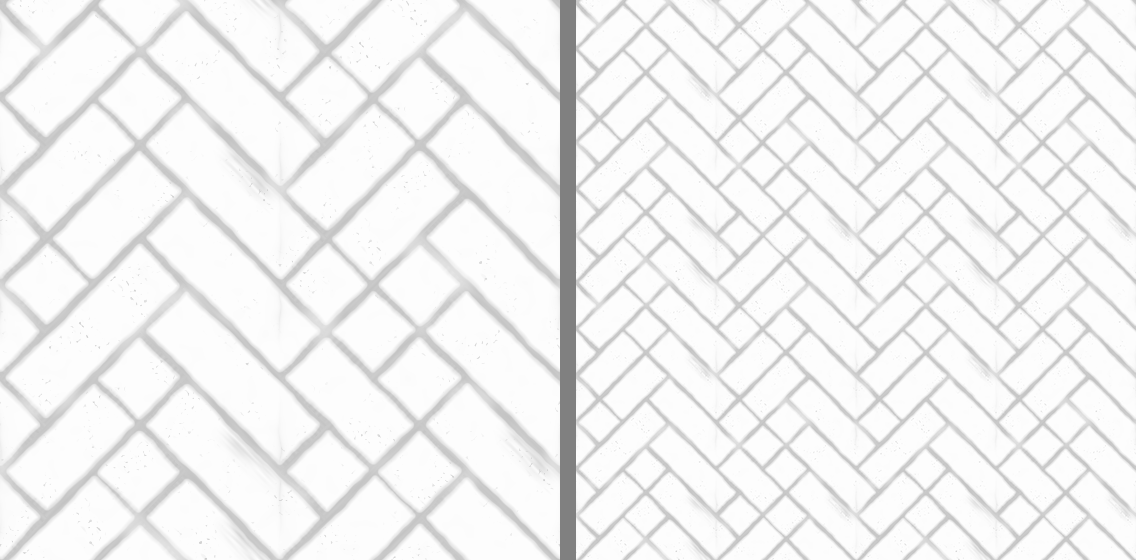
Left: one tile. Right: repeated 2 by 2.
This texture map is drawn by a WebGL 2 fragment shader. Its source:

```glsl
#version 300 es
precision highp float;
// Pale worn herringbone bricks, three units long, with soft grey joints.

#define COLUMNS 2.0        // herringbone columns across
#define JOINT_WIDTH 0.042  // half width of a joint, in brick widths
#define BEVEL_WIDTH 0.045  // soft rim beside the joint
#define CORNER 0.11        // corner radius of a brick
#define CUT_THINNING 0.024 // how much narrower the cross cuts are
#define WOBBLE 0.028       // unevenness of the edges
#define CREASE 0.055       // darkness of the upright creases
#define SPECKS 0.17        // darkness of the pits
#define FACE_TONE 0.993
#define BEVEL_TONE 0.89
#define JOINT_TONE 0.785

uniform vec2 u_resolution;
out vec4 fragColor;

const float SPAN = 3.0 * COLUMNS; // period of the diagonal grid
// Cross cuts of the rising bricks: bit 1 after one unit, bit 2 after two
const int CUTS[12] = int[12](2, 2, 2, 1, 0, 2, 1, 3, 3, 2, 1, 2);

float hash(vec2 p) {
  vec3 h = fract(p.xyx * 0.1031);
  h += dot(h, h.yzx + 33.33);
  return fract((h.x + h.y) * h.z);
}

float corner(vec2 cell, vec2 offset, vec2 period) {
  float angle = 6.2832 * hash(mod(cell, period) + 7.0);
  return dot(vec2(cos(angle), sin(angle)), offset);
}

// Gradient noise on the diagonal grid, wrapping with the tile
float noise(vec2 grid, vec2 scale) {
  vec2 p = grid * scale, period = SPAN * scale;
  vec2 i = floor(p), f = p - i;
  vec2 s = f * f * f * (f * (f * 6.0 - 15.0) + 10.0), e = vec2(1, 0);
  return mix(mix(corner(i, f, period), corner(i + e.xy, f - e.xy, period), s.x),
             mix(corner(i + e.yx, f - e.yx, period), corner(i + e.xx, f - e.xx, period), s.x), s.y);
}

// Distance inward from the edge of a rounded box
float insideBox(vec2 p, vec2 halfSize) {
  vec2 k = abs(p) - halfSize + CORNER;
  return CORNER - length(max(k, 0.0)) - min(max(k.x, k.y), 0.0);
}

void main() {
  vec2 uv = gl_FragCoord.xy / u_resolution;

  // Diagonal grid: x falls to the right, y rises to the right
  vec2 steps = vec2(uv.x, 1.0 - uv.y) * 2.0 * SPAN - vec2(0.0, 0.1);
  vec2 grid = 0.5 * vec2(steps.x + steps.y, steps.x - steps.y);
  vec2 base = grid;
  grid += WOBBLE * vec2(noise(base, vec2(2)), noise(base + 0.37, vec2(2)));
  grid += 0.012 * vec2(noise(base, vec2(7)), noise(base + 0.61, vec2(7)));

  // Brick in which the cell lies
  vec2 cell = floor(grid), f = grid - cell;
  float diagonal = cell.x + cell.y;
  float place = mod(diagonal, 6.0);
  float column = mod(floor(diagonal / 6.0), COLUMNS);
  bool rising = place < 2.5;
  float row = mod(rising ? cell.x : cell.y, SPAN);
  vec2 along = rising ? vec2(f.y + place, f.x) : vec2(f.x + place - 3.0, f.y);
  float seed = hash(vec2(row + (rising ? 0.0 : 20.0), column + 3.0));

  // Split rising bricks; one pair of cells is turned across its neighbours
  float low = 0.0, high = 3.0;
  bool turned = rising && column > 0.5 &&
                ((row == 1.0 && place == 0.0) || (row == 2.0 && place == 1.0));
  if (turned) {
    along = vec2(f.x + row - 1.0, f.y);
    high = 2.0;
  } else if (rising) {
    int cuts = CUTS[int(row + 6.0 * column) % 12];
    for (int i = 1; i <= 2; i++) {
      if ((cuts & i) == 0) continue;
      if (along.x < float(i)) high = min(high, float(i));
      else low = float(i);
    }
    float thinning = CUT_THINNING * (0.4 + seed);
    if (low > 0.0) low -= thinning;
    if (high < 3.0) high += thinning;
  }
  float depth = insideBox(along - vec2(0.5 * (low + high), 0.5), vec2(0.5 * (high - low), 0.5));

  // Joint, rim and face, with joints that swell and fade
  float swell = noise(base + 0.23, vec2(1));
  float width = JOINT_WIDTH * (1.0 + 0.75 * swell + 0.25 * noise(base, vec2(5)));
  float core = smoothstep(width - 0.008, width + 0.022, depth);
  float rim = smoothstep(width + 0.01, width + 0.035 + BEVEL_WIDTH, depth);
  float streak = noise(base, rising ? vec2(20, 2) : vec2(2, 20));
  float joint = mix(JOINT_TONE, BEVEL_TONE, core) + 0.035 * streak;
  float fade = 0.5 * smoothstep(0.12, 0.5, noise(base + 0.71, vec2(1)));
  float tone = mix(mix(joint, FACE_TONE, fade), FACE_TONE, rim);

  // Faint clouds and upright creases at the column borders
  tone -= 0.012 * max(noise(base, vec2(4)), 0.0);
  float offset = abs(mod(steps.x + 0.08 * noise(base, vec2(3)) + 3.0, 6.0) - 3.0);
  float creaseMask = smoothstep(-0.25, 0.3, noise(base + 0.5, vec2(1)));
  tone -= CREASE * creaseMask * rim * (exp(-offset * 28.0) + 0.3 * exp(-offset * 5.0));

  // Pits in clusters, denser on some bricks
  float cluster = smoothstep(0.02, 0.5, noise(base + 0.9, vec2(2)) + 0.25 * (seed - 0.5));
  float pits = smoothstep(0.3, 0.55, noise(base, vec2(17)));
  float scratch = smoothstep(0.38, 0.6, noise(base, vec2(5, 13)));
  tone -= rim * (SPECKS * pits * cluster + 0.04 * scratch * cluster);

  // Brushed scuffs along the upper edge of a few falling bricks
  if (!rising && seed > 0.7) {
    float reach = smoothstep(0.8, 1.3, along.x) * (1.0 - smoothstep(1.7, 2.2, along.x));
    float scuff = reach * smoothstep(0.55, 1.0, along.y) * (0.6 + streak);
    tone -= 0.16 * max(scuff, 0.0) * rim;
  }

  fragColor = vec4(vec3(clamp(tone, 0.0, 1.0)), 1.0);
}
```
